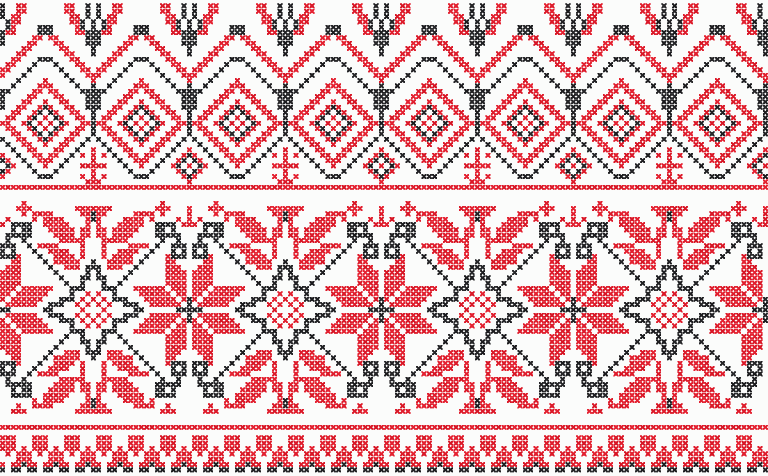
This pattern is drawn by a Shadertoy shader. Its source:

```glsl
const float STITCHES_ACROSS = 144.0;
const float TOP_MARGIN = 0.6;      // in stitches
const float ARM_HALF_WIDTH = 0.19; // in stitches
const float STITCH_HALF_SIZE = 0.48;
const float SHADE_VARIATION = 0.06;
const vec3 CLOTH_COLOR = vec3(0.985, 0.988, 0.985);
const vec3 RED_COLOR = vec3(0.87, 0.11, 0.17);
const vec3 BLACK_COLOR = vec3(0.13, 0.13, 0.14);

const int MOTIF_PERIOD = 36;
const int DIAMOND_PERIOD = 18;
const int TOOTH_PERIOD = 6;
const int UPPER_RULE = 34;
const int LOWER_RULE = 79;
const int DIAMOND_ROW = 22;
const int STAR_ROW = 57;

const int NONE = 0;
const int RED = 1;
const int BLACK = 2;

float hash(vec2 p) {
    return fract(sin(dot(p, vec2(127.1, 311.7))) * 43758.5453);
}

bool within(int v, int low, int high) { return v >= low && v <= high; }

// Distance in stitches to the nearest repeat of a centre column
int fold(int x, int centre, int period) {
    int k = (x - centre + period * 2) % period;
    return min(k, period - k);
}

// Pointed leaf between two ends
bool leaf(vec2 p, vec2 start, vec2 end, float halfWidth) {
    vec2 axis = (end - start) * 0.5;
    vec2 q = p - (start + end) * 0.5;
    float along = dot(q, axis) / dot(axis, axis);
    float across = (q.x * axis.y - q.y * axis.x) / length(axis);
    return abs(along) <= 1.0 && abs(across) <= halfWidth * (1.0 - along * along) + 0.35;
}

// Buds, zigzags and nested diamonds
int diamondBand(int x, int row) {
    int a = fold(x, 8, DIAMOND_PERIOD);
    int b = 9 - a;
    int ring = a + abs(row - DIAMOND_ROW);
    int slope = max(a - 1, 0);

    // Bud with curling petals
    if (b == 0 && within(row, 3, 9) || b == 1 && (within(row, 0, 2) || within(row, 5, 7))
        || b == 2 && within(row, 3, 4)) return BLACK;
    if (within(row, 0, 5) && within(b, 4 - row / 2, 5 - row / 2)) return RED;

    // Zigzags and their joints
    if (a <= 1 && within(row, 4, 5)) return BLACK;
    if (within(row - a, 4, 5)) return RED;
    if (row == 10 + slope || row == 32 - slope) return BLACK;
    if (b == 0 && within(row, 14, 23) || b == 1 && within(row, 16, 19)) return BLACK;

    // Diamond
    if (within(ring, 7, 8) || ring == 1 || ring == 4) return RED;
    if (ring == 3) return BLACK;

    // Alternating sprigs and rosettes above the rule
    int d = abs(row - 30);
    if (fold(x, 17, MOTIF_PERIOD) < 9) {
        bool stem = b == 0 && row >= 27;
        bool arms = b == 2 && d == 2 || b <= 2 && d == 0 || b == 1 && row == 33;
        return stem || arms ? RED : NONE;
    }
    return b + d == 2 ? BLACK : b + d == 3 || b + d == 0 ? RED : NONE;
}

// Flowering crosses alternating with eight-petalled stars
int starBand(int x, int row) {
    int p = fold(x, 17, MOTIF_PERIOD);
    int q = 18 - p;
    int d = abs(row - STAR_ROW);
    bool upper = row < STAR_ROW;

    // Black cross and its checked heart
    int far = max(p, d), near = min(p, d);
    if (near == 0 && within(far, 8, 9) || near == 1 && within(far, 6, 8)
        || near == 2 && within(far, 4, 6) || near == 3 && far == 4) return BLACK;
    if (p == d && within(p, 4, 13)) return BLACK;
    if (far <= 3 && within(p + d, 1, 4) && (p + d) % 2 == 0) return RED;

    // Flower heads, stalks and leaves
    if (p == 0 && within(d, 17, 18)) return BLACK;
    if (p <= 3 && d == 19 || p <= 2 && d == 18 || p == 1 && within(d, 14, 17)
        || p == 2 && within(d, 10, 15)) return RED;
    vec2 cell = vec2(p, d);
    if (leaf(cell, vec2(3, 12.5), vec2(9.5, 18), 1.6)
        || leaf(cell, vec2(2.5, 7.5), vec2(8.5, 12), 1.3)) return RED;
    if (d == 18 && within(p, 8, 11) || d == 17 && p == 11 || d == 12 && within(p, 8, 10)) return RED;

    // Bows where the diagonals meet
    bool eyelet = q == 4 && d == 15 || q == 2 && d == 11;
    if (!eyelet && (within(q, 3, 6) && within(d, 14, 16) || within(q, 1, 3) && within(d, 10, 12)
        || q == 2 && within(d, 13, 14))) return BLACK;
    if (upper && (q == 0 && within(d, 17, 19) || q <= 1 && d == 16 || q == 2 && d == 17)) return RED;
    if (upper ? abs(q - 5) + abs(d - 19) <= 1 : within(d, 18, 19) && abs(q - 4) <= d - 18) return RED;

    // Eight-petalled star
    far = max(q, d);
    near = min(q, d);
    if (near == 0 && far <= 2) return BLACK;
    return within(near, 1, 4) && within(far - near, 1, 6) ? RED : NONE;
}

// Hanging triangles and standing arches
int toothBand(int x, int row) {
    int t = fold(x, 1, TOOTH_PERIOD);
    int g = 3 - t;
    if (row <= 84 && t <= min(1, 84 - row)) return row < 81 ? NONE : RED;
    if (g == 0 && row == 86 || within(g, 1, 2) && row == 87) return BLACK;
    return g == 0 && row == 83 || g <= 1 && within(row, 84, 85) || within(g, 1, 2) && row == 86 ? RED : NONE;
}

int stitchAt(int x, int row) {
    if (row < 0 || row > 87) return NONE;
    if (row == UPPER_RULE || row == LOWER_RULE) return RED;
    return row < UPPER_RULE ? diamondBand(x, row) : row < LOWER_RULE ? starBand(x, row) : toothBand(x, row);
}

void mainImage(out vec4 fragColor, in vec2 fragCoord) {
    float pixel = STITCHES_ACROSS / iResolution.x;
    vec2 p = vec2(fragCoord.x, iResolution.y - fragCoord.y) * pixel - vec2(0.0, TOP_MARGIN);
    vec2 cell = floor(p);
    int kind = stitchAt(int(cell.x), int(cell.y));

    // Crossed threads
    vec2 f = abs(p - cell - 0.5);
    float thread = abs(f.x - f.y) * 0.7071 - ARM_HALF_WIDTH;
    float dist = max(thread, max(f.x, f.y) - STITCH_HALF_SIZE);
    float cover = kind == NONE ? 0.0 : smoothstep(0.5 * pixel, -0.5 * pixel, dist);

    vec3 dye = kind == BLACK ? BLACK_COLOR : RED_COLOR;
    dye += SHADE_VARIATION * (hash(cell) - 0.5);
    fragColor = vec4(mix(CLOTH_COLOR, dye, cover), 1.0);
}
```
